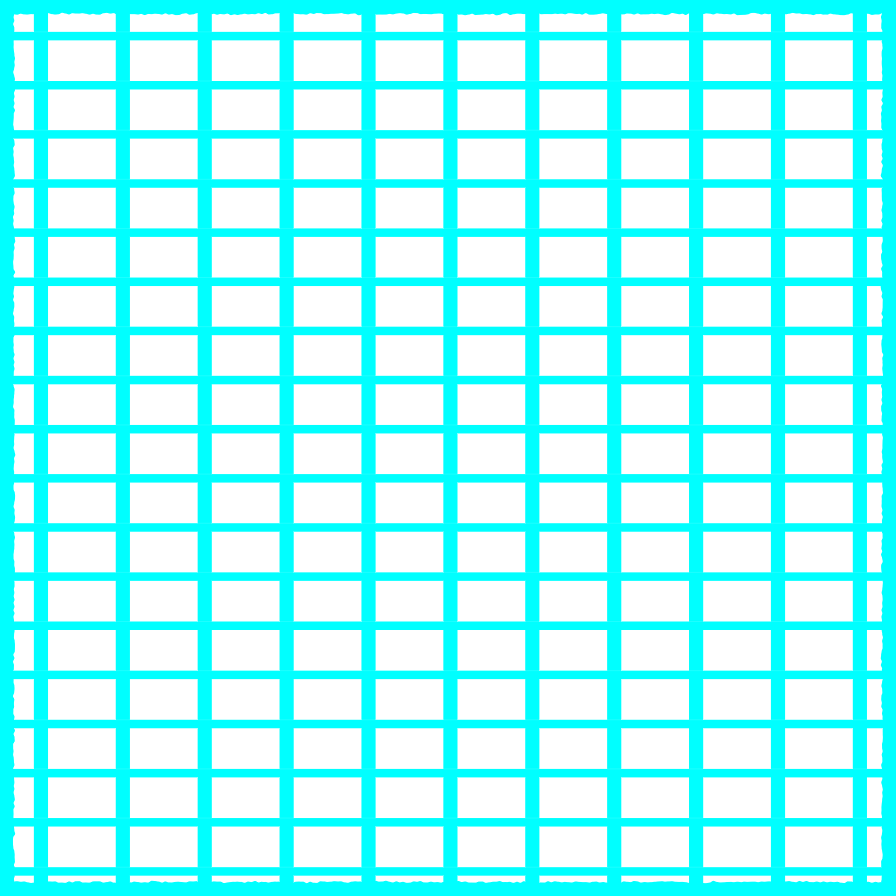
Reproduce this pattern procedurally as a Shadertoy shader.

```glsl
// Cyan rectangular lattice on white inside a cyan frame with a slightly ragged inner edge.

const vec3 LINE_COLOR = vec3(0.0, 1.0, 1.0);
const vec3 GROUND_COLOR = vec3(1.0);
const vec2 CELL = vec2(0.0914, 0.05484);  // repeat size, in canvas units
const float LINE_SHARE = 0.173;           // line width as a share of its cell
const float FRAME_WIDTH = 0.0157;
const float RAGGED_DEPTH = 0.0030;        // peak-to-peak wear of the frame edge
const float RAGGED_FREQUENCY = 260.0;
const float SEAM_WIDTH = 0.0010;          // faint joint where lines cross
const float SEAM_STRENGTH = 0.12;

// Sine-free hash, 2D to 0..1
float hash(vec2 p) {
    vec3 q = fract(p.xyx * 0.1031);
    q += dot(q, q.yzx + 33.33);
    return fract((q.x + q.y) * q.z);
}

// Smooth 1D noise; each lane has its own sequence
float noise(float x, float lane) {
    float i = floor(x);
    float f = fract(x);
    f *= f * (3.0 - 2.0 * f);
    return mix(hash(vec2(i, lane)), hash(vec2(i + 1.0, lane)), f);
}

float ragged(float along, float lane) {
    float x = along * RAGGED_FREQUENCY;
    float n = 0.6 * noise(x, lane) + 0.4 * noise(x * 0.43, lane + 7.0);
    return (n - 0.5) * RAGGED_DEPTH;
}

// Coverage of a shape from its signed distance
float fill(float dist, float pixel) {
    return clamp(0.5 - dist / pixel, 0.0, 1.0);
}

void mainImage(out vec4 fragColor, in vec2 fragCoord) {
    vec2 uv = fragCoord / iResolution.xy;
    vec2 pixel = 1.0 / iResolution.xy;

    // Lattice lines run through the middle of each repeat
    vec2 offset = (fract(uv / CELL) - 0.5) * CELL;
    vec2 halfWidth = 0.5 * LINE_SHARE * CELL;
    vec2 lineDist = abs(offset) - halfWidth;
    float vertical = fill(lineDist.x, pixel.x);
    float horizontal = fill(lineDist.y, pixel.y);
    float ink = max(vertical, horizontal);

    // Faint seam along the top of each horizontal line, within the vertical bars
    float seam = fill(abs(offset.y - halfWidth.y) - 0.5 * SEAM_WIDTH, pixel.y);
    ink -= SEAM_STRENGTH * seam * vertical;

    // Frame with an uneven inner edge on all four sides
    vec2 side = step(0.5, uv);
    vec2 edgeDist = min(uv, 1.0 - uv) - FRAME_WIDTH;
    edgeDist.x -= ragged(uv.y, 1.0 + side.x);
    edgeDist.y -= ragged(uv.x, 3.0 + side.y);
    float frame = max(fill(edgeDist.x, pixel.x), fill(edgeDist.y, pixel.y));
    ink = max(ink, frame);

    fragColor = vec4(mix(GROUND_COLOR, LINE_COLOR, ink), 1.0);
}
```
